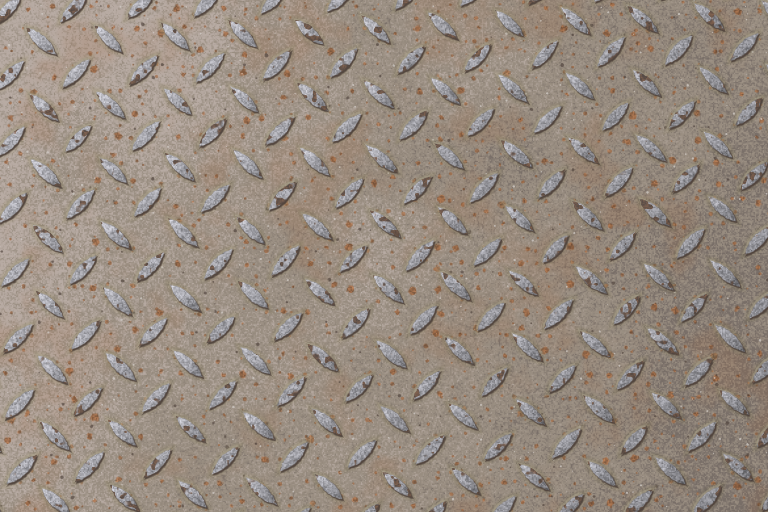
A WebGL 1 fragment shader for this texture:

```glsl
precision highp float;
// Worn steel tread plate: crossed lens-shaped studs on a slightly skewed lattice, with rust specks.
uniform vec2 u_resolution;

// Lengths are fractions of the canvas height.
#define STEP_ACROSS vec2(0.1316, 0.0057)
#define STEP_UP vec2(-0.0061, 0.1270)
#define KEYSTONE vec2(-0.0004, -0.00025)
#define LATTICE_ORIGIN vec2(0.002, 0.0625)
#define STUD_HALF vec2(0.0385, 0.0110)
#define SHADOW_SHIFT vec2(0.0022, -0.0028)
#define PLATE_DARK vec3(0.47, 0.43, 0.405)
#define PLATE_MID vec3(0.60, 0.555, 0.505)
#define PLATE_LIGHT vec3(0.72, 0.67, 0.64)
#define STEEL vec3(0.625, 0.625, 0.65)
#define RUST vec3(0.61, 0.39, 0.24)
#define GRIME vec3(0.30, 0.25, 0.225)

float hash(vec2 p) {
  vec3 q = fract(p.xyx * 0.1031);
  q += dot(q, q.yzx + 33.33);
  return fract((q.x + q.y) * q.z);
}

float noise(vec2 p) {
  vec2 i = floor(p), f = fract(p);
  f = f * f * (3.0 - 2.0 * f);
  return mix(mix(hash(i), hash(i + vec2(1, 0)), f.x),
             mix(hash(i + vec2(0, 1)), hash(i + vec2(1, 1)), f.x), f.y);
}

float fbm(vec2 p) {
  float sum = 0.0, amp = 0.5;
  for (int i = 0; i < 4; i++) {
    sum += amp * noise(p);
    p = p * 2.03 + 17.1;
    amp *= 0.5;
  }
  return sum;
}

// Distance to a lens with pointed ends on the x axis.
float lens(vec2 p, vec2 halfSize) {
  float r = dot(halfSize, halfSize) / (2.0 * halfSize.y);
  return length(vec2(p.x, abs(p.y) + r - halfSize.y)) - r;
}

// Irregular spots, at most one per grid cell.
float specks(vec2 p, float cell, float chance, float seed) {
  vec2 g = p / cell + seed, id = floor(g);
  vec2 centre = 0.3 + 0.4 * vec2(hash(id + 3.7), hash(id + 9.2));
  float size = hash(id + 5.1);
  float radius = mix(0.07, 0.18, size * size);
  float d = length(fract(g) - centre) + 0.1 * (noise(p * 230.0) - 0.5) - radius;
  float soft = 0.035 + 0.4 / (u_resolution.y * cell);
  return step(hash(id), chance) * smoothstep(soft, -soft, d);
}

// Lattice coordinates, undoing the skew and the mild keystone.
vec2 toLattice(vec2 p) {
  vec2 u = STEP_ACROSS, v = STEP_UP;
  mat2 inv = mat2(v.y, -u.y, -v.x, u.x) / (u.x * v.y - u.y * v.x);
  vec2 q = inv * p;
  for (int i = 0; i < 2; i++) q = inv * (p - KEYSTONE * q.x * q.y);
  return q;
}

void main() {
  float px = 1.0 / u_resolution.y;
  vec2 p = (gl_FragCoord.xy - 0.5 * u_resolution) * px;
  vec2 q = toLattice(p - LATTICE_ORIGIN);

  // Plate: broad light falloff, stains, fine grain and hairline pitting
  float grain = 0.3 * noise(p * 180.0) + 0.7 * noise(p * 390.0 + 40.0) - 0.5;
  float pitting = smoothstep(0.09, 0.0, abs(noise(p * 105.0 + 70.0) - 0.5));
  float stain = fbm(p * 5.0 + 8.0) - 0.47;
  float falloff = dot(p, vec2(-0.37, 0.2));
  float tone = 0.53 + falloff + 0.55 * stain + 0.7 * grain - 0.12 * pitting;
  vec3 col = mix(PLATE_DARK, PLATE_MID, smoothstep(-0.05, 0.5, tone));
  col = mix(col, PLATE_LIGHT, smoothstep(0.45, 1.0, tone));
  col = mix(col, RUST, 0.2 * smoothstep(0.45, 0.75, fbm(p * 12.0 + 31.0)));

  // Rust specks with faint stains, dark pits and pale grit
  float rust = max(specks(p, 0.042, 0.5, 11.0), 0.85 * specks(p, 0.024, 0.42, 47.0));
  col = mix(col, RUST * (0.95 + 0.6 * grain), 0.8 * rust);
  col = mix(col, GRIME, 0.65 * specks(p, 0.02, 0.06, 83.0));
  col = mix(col, vec3(0.82, 0.80, 0.78), 0.75 * specks(p, 0.013, 0.045, 120.0));

  // Two interleaved sets of studs, leaning opposite ways
  for (int n = 0; n < 2; n++) {
    float k = float(n);
    vec2 g = q + 0.5 * k, id = floor(g + 0.5);
    vec2 seed = id + 60.0 + 37.0 * k;
    vec2 d = mat2(STEP_ACROSS, STEP_UP) * (g - id);
    d += 0.002 * (vec2(hash(seed), hash(seed + 7.3)) - 0.5);
    float angle = mix(-0.74, 0.80, k) + 0.06 * (hash(seed + 4.4) - 0.5);
    float c = cos(angle), s = sin(angle);
    mat2 turn = mat2(c, -s, s, c);
    vec2 halfSize = STUD_HALF * (0.95 + 0.1 * hash(seed + 2.6));
    float rough = 0.002 * (noise(p * 190.0) - 0.5);
    float body = lens(turn * d, halfSize) + rough;
    float shade = lens(turn * (d - SHADOW_SHIFT), halfSize) + rough;
    float lit = lens(turn * (d + SHADOW_SHIFT), halfSize) + rough;

    // Olive dirt halo, faint lit upper rim and dark lower edge
    vec3 dirt = vec3(0.54, 0.50, 0.40) * (1.0 + 0.3 * falloff + 0.3 * grain);
    col = mix(col, dirt, 0.55 * smoothstep(0.013, 0.0, body));
    col = mix(col, vec3(0.67, 0.64, 0.56), 0.5 * smoothstep(0.002, -0.001, lit));
    col = mix(col, GRIME, 0.9 * smoothstep(0.0015 + 0.5 * px, -0.0015, shade));

    // Finely textured steel top, lighter toward the upper left
    float wear = hash(seed + 1.9);
    float slope = dot(d, vec2(-1.0, 1.0)) * 4.0;
    vec3 top = STEEL * (1.0 + 0.3 * falloff + slope + 0.5 * grain - 0.1 * pitting);

    // Small scabs of rust, by a different amount on each stud
    float tip = smoothstep(0.5, 1.0, abs(d.x) / (STUD_HALF.x * 0.74));
    float decay = 0.55 * noise(p * 125.0 + 19.0) + 0.45 * noise(p * 75.0 + 3.0);
    decay += 0.18 * wear + 0.14 * tip;
    vec3 scab = mix(GRIME, RUST, 0.28 + 0.7 * grain);
    top = mix(top, scab, 0.85 * smoothstep(0.74, 0.86, decay));
    top = mix(top, GRIME, 0.2 * smoothstep(-0.002, 0.0, body));
    col = mix(col, top, smoothstep(0.7 * px, -0.7 * px, body));
  }

  gl_FragColor = vec4(clamp(col, 0.0, 1.0), 1.0);
}
```
